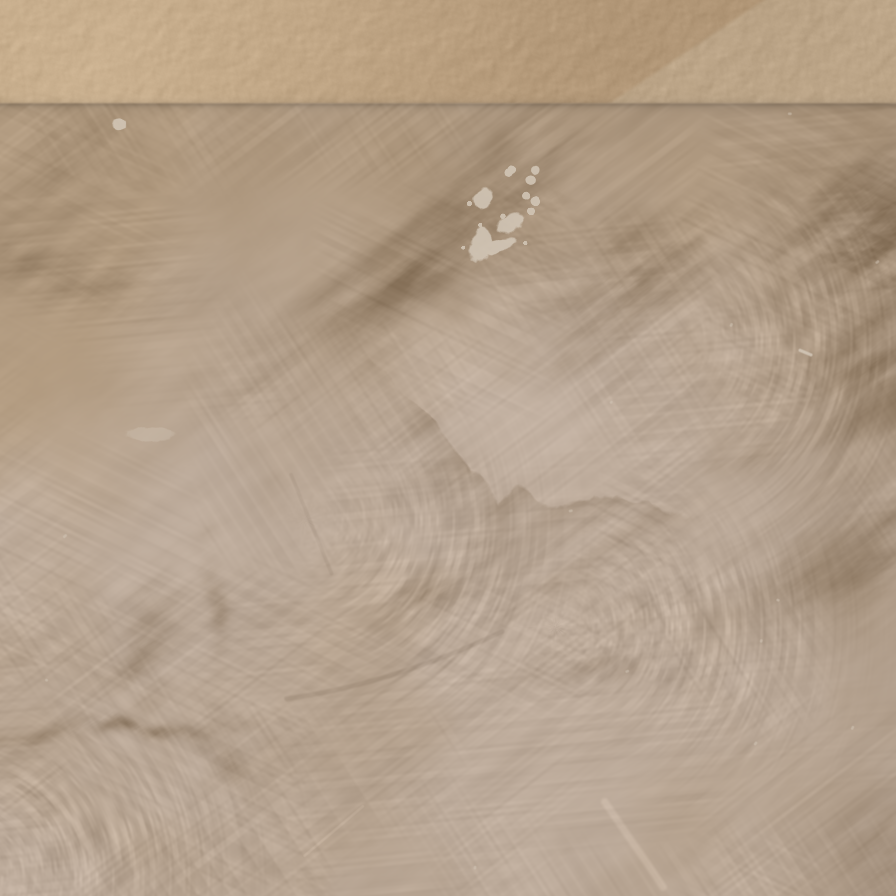
This texture is drawn by a three.js fragment shader. Its source:

```glsl
// Weathered trowelled plaster wall below a sunlit, grainy ledge.
varying vec2 vUv;

#define COOL vec3(0.732, 0.662, 0.597)
#define WARM vec3(0.715, 0.625, 0.520)
#define STAIN vec3(0.470, 0.385, 0.290)
#define CHALK vec3(0.830, 0.785, 0.725)
#define LEDGE_LIT vec3(0.785, 0.685, 0.555)
#define LEDGE_SHADE vec3(0.695, 0.590, 0.465)
#define LEDGE_Y 0.885
#define STAIN_GAIN 0.72
#define SCRATCH_GAIN 0.075
#define SOFT 0.0015

float hash(vec2 p) {
  vec3 q = fract(vec3(p.xyx) * 0.1031);
  q += dot(q, q.yzx + 33.33);
  return fract((q.x + q.y) * q.z);
}

float noise(vec2 p) {
  vec2 i = floor(p), f = fract(p);
  f = f * f * (3.0 - 2.0 * f);
  return mix(mix(hash(i), hash(i + vec2(1, 0)), f.x),
             mix(hash(i + vec2(0, 1)), hash(i + vec2(1, 1)), f.x), f.y);
}

float fbm(vec2 p) {
  float sum = 0.0, amp = 0.5;
  for (int i = 0; i < 5; i++) {
    sum += amp * noise(p);
    p = mat2(1.6, 1.2, -1.2, 1.6) * p + 7.3;
    amp *= 0.5;
  }
  return sum;
}

vec2 turn(vec2 p, float a) {
  return vec2(cos(a) * p.x + sin(a) * p.y, cos(a) * p.y - sin(a) * p.x);
}

// Soft tilted ellipse
float blob(vec2 p, vec2 centre, vec2 size, float angle) {
  vec2 d = turn(p - centre, angle) / size;
  return exp(-dot(d, d));
}

// Fine concentric trowel marks
float arcs(vec2 p, vec2 centre) {
  vec2 d = p - centre;
  float a = atan(d.y, d.x), r = length(d);
  return noise(vec2(r * 150.0, a * 4.0)) + noise(vec2(r * 330.0, a * 7.0 + 9.0)) - 1.0;
}

// Thin tapering stroke between two points
float stroke(vec2 p, vec2 a, vec2 b, float width) {
  vec2 d = b - a;
  float t = clamp(dot(p - a, d) / dot(d, d), 0.0, 1.0);
  return 1.0 - smoothstep(width * 0.3, width + SOFT, length(p - a - d * t));
}

// Flake with a ragged outline
float chip(vec2 p, vec2 centre, vec2 size, float angle) {
  float ragged = 0.9 * (fbm(p * 75.0) - 0.5);
  float d = length(turn(p - centre, angle) / size) - 1.0 + ragged;
  return 1.0 - smoothstep(-0.12, 0.12, d);
}

float stains(vec2 p) {
  float s = 0.55 * blob(p, vec2(0.48, 0.71), vec2(0.16, 0.045), 0.55);
  s += 0.38 * blob(p, vec2(0.58, 0.83), vec2(0.08, 0.05), 0.5);
  s += 0.52 * blob(p, vec2(0.70, 0.67), vec2(0.10, 0.055), 0.65);
  s += 0.68 * blob(p, vec2(0.99, 0.74), vec2(0.10, 0.08), 0.2);
  s += 0.50 * blob(p, vec2(0.99, 0.58), vec2(0.07, 0.06), 0.3);
  s += 0.30 * blob(p, vec2(0.06, 0.70), vec2(0.15, 0.035), -0.1);
  s += 0.28 * blob(p, vec2(0.08, 0.82), vec2(0.09, 0.05), 0.7);
  s += 0.42 * blob(p, vec2(0.165, 0.285), vec2(0.03, 0.06), -0.1);
  s += 0.42 * blob(p, vec2(0.238, 0.335), vec2(0.012, 0.055), 0.1);
  s += 0.58 * blob(p, vec2(0.14, 0.185), vec2(0.11, 0.009), 0.05);
  s += 0.42 * blob(p, vec2(0.26, 0.15), vec2(0.035, 0.012), -0.8);
  s += 0.40 * blob(p, vec2(0.49, 0.335), vec2(0.04, 0.016), 0.4);
  s += 0.42 * blob(p, vec2(0.85, 0.49), vec2(0.07, 0.018), 0.3);
  s += 0.38 * blob(p, vec2(0.95, 0.37), vec2(0.12, 0.055), 0.4);
  s += 0.25 * blob(p, vec2(0.65, 0.25), vec2(0.06, 0.012), 0.1);
  return s + 0.35 * blob(p, vec2(1.0, 0.03), vec2(0.06, 0.08), 0.0);
}

vec3 wall(vec2 p) {
  vec2 warped = p + 0.05 * (vec2(fbm(p * 9.0), fbm(p * 9.0 + 31.0)) - 0.48);
  float cloud = fbm(p * 5.0 + 3.0) - 0.48;
  float brush = fbm(turn(p, 0.6) * vec2(12.0, 48.0)) - 0.48;
  float warmth = smoothstep(0.45, 0.9, p.y) * 0.8 + 0.7 * smoothstep(0.3, 0.0, p.x) * smoothstep(0.1, 0.6, p.y);
  vec3 col = mix(COOL, WARM, clamp(warmth + cloud, 0.0, 1.0));

  // Broad staining and the lip of the upper coat
  float stain = stains(warped) * clamp(0.85 + 2.6 * brush + cloud, 0.15, 1.7);
  stain += 0.13 * smoothstep(0.55, 0.88, p.y) + 0.15 * smoothstep(0.8, 1.0, p.x);
  stain += 0.20 * exp((p.y - LEDGE_Y) * 35.0) * smoothstep(0.1, 0.8, p.x + cloud);
  float lip = max(0.62 - 1.14 * (p.x - 0.4), 0.44 + 0.025 * blob(p, vec2(0.58, p.y), vec2(0.016), 0.0));
  lip += 0.035 * (fbm(p * 28.0) - 0.48) - 0.3 * max(p.x - 0.72, 0.0);
  float below = lip - p.y;
  float span = smoothstep(0.37, 0.49, p.x) * smoothstep(0.82, 0.7, p.x);
  stain += 0.34 * span * smoothstep(-0.003, 0.003, below) * exp(-max(below, 0.0) * 18.0) * (1.0 + 2.0 * brush);
  stain -= 0.14 * blob(warped, vec2(0.58, 0.53), vec2(0.14, 0.08), -0.4);
  stain -= 0.14 * blob(warped, vec2(0.44, 0.37), vec2(0.08, 0.06), -0.4);
  col = mix(col, STAIN, clamp(STAIN_GAIN * stain + 0.22 * cloud + 0.16 * brush, -0.15, 0.9));

  // Trowel marks and scratches
  float marks = arcs(p, vec2(0.34, 0.42)) * blob(p, vec2(0.49, 0.35), vec2(0.12, 0.13), 0.0);
  marks += arcs(p, vec2(-0.04, 0.02)) * blob(p, vec2(0.10, 0.08), vec2(0.16, 0.10), 0.0);
  marks += arcs(p, vec2(0.72, 0.62)) * blob(p, vec2(0.90, 0.60), vec2(0.10, 0.18), 0.0);
  marks += arcs(p, vec2(0.62, 0.30)) * blob(p, vec2(0.78, 0.29), vec2(0.14, 0.12), 0.0);
  for (int i = 0; i < 4; i++) {
    float k = float(i);
    vec2 q = turn(p, 0.65 - 0.55 * k) * vec2(9.0, 260.0) + 17.0 * k;
    marks += 0.5 * (noise(q) - 0.5) * smoothstep(0.4, 0.7, noise(p * 7.0 + 5.0 * k));
  }
  col += SCRATCH_GAIN * marks;
  vec2 bow = p + vec2(0.0, 0.7 * (p.x - 0.32) * (0.56 - p.x));
  col -= 0.05 * stroke(bow, vec2(0.32, 0.22), vec2(0.56, 0.295), 0.003);
  col -= 0.035 * stroke(p, vec2(0.325, 0.47), vec2(0.37, 0.36), 0.002);
  col += 0.05 * stroke(p, vec2(0.675, 0.105), vec2(0.74, 0.01), 0.005);
  col += 0.04 * stroke(p, vec2(0.34, 0.045), vec2(0.405, 0.10), 0.001);

  // Chips, clustered flecks and stray specks
  float chips = chip(p, vec2(0.539, 0.778), vec2(0.010, 0.012), 0.0);
  chips = max(chips, chip(p, vec2(0.537, 0.728), vec2(0.011, 0.021), -0.25));
  chips = max(chips, chip(p, vec2(0.568, 0.750), vec2(0.017, 0.009), 0.5));
  chips = max(chips, chip(p, vec2(0.555, 0.725), vec2(0.018, 0.007), 0.3));
  for (int i = 0; i < 14; i++) {
    vec2 r = vec2(hash(vec2(float(i), 2.0)), hash(vec2(float(i), 8.0)));
    chips = max(chips, chip(p, vec2(0.498, 0.715) + r * vec2(0.10, 0.10), vec2(0.002 + 0.004 * r.x * r.y), 0.0));
    vec2 speck = vec2(hash(r * 91.0), hash(r * 57.0 + 4.0));
    chips = max(chips, 0.6 * stroke(p, speck, speck + 0.003 * (r - 0.5), 0.001));
  }
  chips = max(chips, chip(p, vec2(0.133, 0.862), vec2(0.009, 0.007), 0.0));
  chips = max(chips, 0.4 * chip(p, vec2(0.165, 0.515), vec2(0.027, 0.008), -0.05));
  chips = max(chips, stroke(p, vec2(0.893, 0.609), vec2(0.905, 0.604), 0.0015));
  return mix(col, CHALK, 0.85 * chips);
}

vec3 ledge(vec2 p) {
  vec3 col = mix(LEDGE_LIT, LEDGE_SHADE, smoothstep(0.05, 0.75, p.x));
  float sun = smoothstep(-0.006, 0.006, p.x - 0.681 - 1.49 * (p.y - LEDGE_Y));
  col = mix(col, vec3(0.735, 0.645, 0.530), sun);
  float relief = fbm(p * 75.0) - fbm(p * 75.0 + vec2(0.25, -0.25));
  return col + 0.10 * relief + 0.035 * (fbm(p * 8.0) - 0.48);
}

void main() {
  vec2 p = vUv;
  vec3 col = mix(wall(p), ledge(p), smoothstep(-SOFT, SOFT, p.y - LEDGE_Y));
  col *= 1.0 - 0.16 * exp(-abs(p.y - LEDGE_Y + 0.002) * 300.0);
  gl_FragColor = vec4(col, 1.0);
}
```
